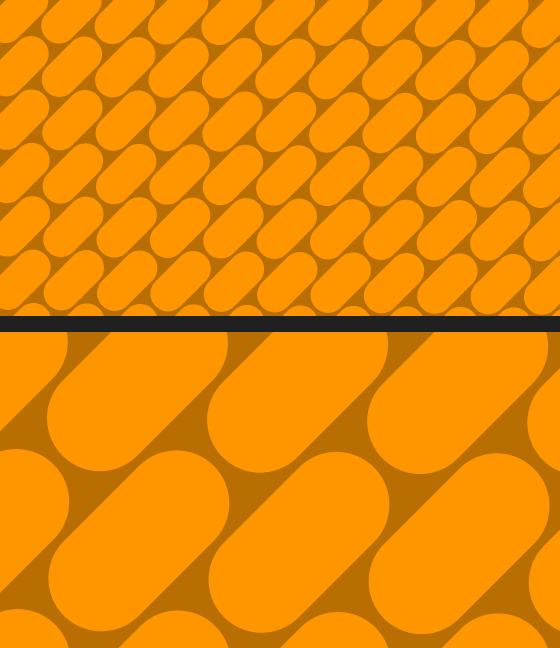
Top, the full canvas; bottom, a detail of the centre.
This pattern is drawn by a Shadertoy shader. Its source:

```glsl
#define ORANGE vec3(1.0, 0.59, 0.0)
#define BROWN vec3(0.72, 0.43, 0.0)
#define ANCHOR vec2(0.2275, 0.7887)  // centre of one capsule, in canvas heights
#define PITCH 0.2367                 // repeat along the capsule axis
#define ROW_STEP 0.1205              // distance between diagonal rows
#define HALF_LENGTH 0.0560           // half the straight side
#define RADIUS 0.0558

// Signed distance to a capsule lying on the x axis.
float capsule(vec2 p) {
    p.x -= clamp(p.x, -HALF_LENGTH, HALF_LENGTH);
    return length(p) - RADIUS;
}

// Fold the plane into one cell of staggered rows.
vec2 staggeredCell(vec2 p) {
    float row = floor(p.y / ROW_STEP + 0.5);
    p.y -= row * ROW_STEP;
    p.x -= 0.5 * PITCH * row;
    p.x -= PITCH * floor(p.x / PITCH + 0.5);
    return p;
}

void mainImage(out vec4 fragColor, in vec2 fragCoord) {
    vec2 p = fragCoord / iResolution.y - ANCHOR;

    // Diagonal axes: along and across the capsules.
    vec2 diagonal = vec2(p.x + p.y, p.x - p.y) * sqrt(0.5);

    float dist = capsule(staggeredCell(diagonal));
    float coverage = clamp(0.5 - dist * iResolution.y, 0.0, 1.0);
    fragColor = vec4(mix(BROWN, ORANGE, coverage), 1.0);
}
```
